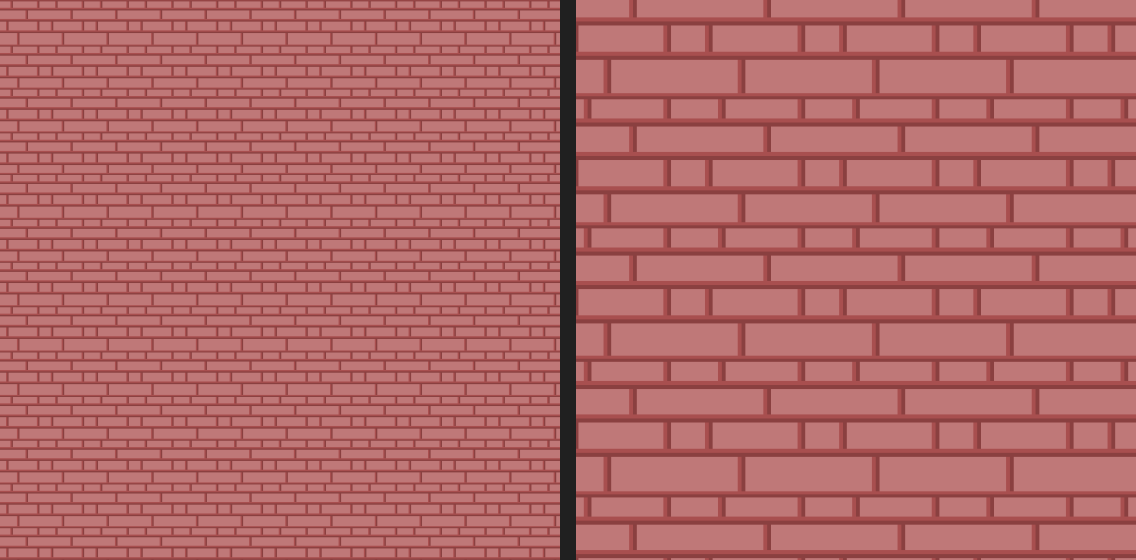
Left, the full canvas; right, a detail of the centre.
Reproduce this texture procedurally as a WebGL 2 fragment shader.

```glsl
#version 300 es
precision highp float;

uniform vec2 u_resolution;
out vec4 outColor;

const vec3 BRICK = vec3(0.75, 0.47, 0.47);
const vec3 SHADE = vec3(0.66, 0.31, 0.31);
const vec3 MORTAR = vec3(0.54, 0.25, 0.25);

const float UNITS = 768.0;            // layout units along the canvas edge
const float REPEAT = UNITS / 12.52;   // width of one horizontal repeat
const float FIRST_TOP = -16.5;        // top of the first group of courses
const float JOINT_WIDTH = 3.5;
const int GROUPS = 13;

// The tall course varies from group to group; the other three are constant.
const float TALL_HEIGHT[GROUPS] = float[](
    17.0, 19.0, 16.0, 17.0, 14.0, 18.5, 16.0, 18.0, 19.0, 18.0, 17.0, 17.0, 17.0);
const float COURSE_HEIGHT[4] = float[](0.0, 12.0, 15.3, 15.7);
const float BED_WIDTH[4] = float[](2.8, 3.7, 3.7, 3.7);

// Two joint positions per course, as fractions of a repeat.
const vec2 JOINTS[4] = vec2[](
    vec2(0.407), vec2(0.853, 0.260), vec2(0.598), vec2(0.853, 0.163));

// Coverage of the interval from lo to hi by a pixel at d.
float band(float d, float lo, float hi, float pixel) {
    return clamp((d - lo) / pixel + 0.5, 0.0, 1.0)
         - clamp((d - hi) / pixel + 0.5, 0.0, 1.0);
}

// Two-tone groove: x is the shaded edge, y is the mortar.
vec2 groove(float d, float width, float pixel) {
    float halfWidth = 0.5 * width;
    return vec2(band(d, -halfWidth, 0.0, pixel),
                band(d, 0.0, halfWidth, pixel));
}

// Signed distance to the nearest joint with the given phase.
float jointDistance(float x, float phase) {
    return (fract(x / REPEAT - phase + 0.5) - 0.5) * REPEAT;
}

vec3 paintGroove(vec3 base, vec2 cover) {
    float total = min(cover.x + cover.y, 1.0);
    return base * (1.0 - total) + SHADE * cover.x + MORTAR * cover.y;
}

void main() {
    vec2 uv = gl_FragCoord.xy / u_resolution;
    vec2 p = vec2(uv.x, 1.0 - uv.y) * UNITS;
    vec2 pixel = UNITS / u_resolution;

    // Stack the courses downward, finding the current one and its bed lines.
    int course = 0;
    float edge = FIRST_TOP;
    vec2 bed = vec2(0.0);
    for (int i = 0; i < GROUPS; i++) {
        for (int j = 0; j < 4; j++) {
            float top = edge;
            edge += j == 0 ? TALL_HEIGHT[i] : COURSE_HEIGHT[j];
            if (p.y >= top && p.y < edge) course = j;
            bed = max(bed, groove(p.y - edge, BED_WIDTH[j], pixel.y));
        }
    }

    // Upright joints of this course.
    vec2 phases = JOINTS[course];
    vec2 upright = max(
        groove(jointDistance(p.x, phases.x), JOINT_WIDTH, pixel.x),
        groove(jointDistance(p.x, phases.y), JOINT_WIDTH, pixel.x));

    vec3 color = paintGroove(BRICK, upright);
    color = paintGroove(color, bed);
    outColor = vec4(color, 1.0);
}
```
